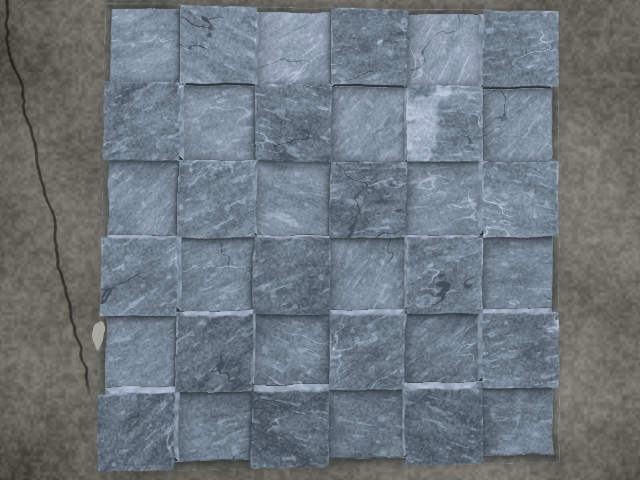
Write a WebGL 2 fragment shader that draws this pattern.

```glsl
#version 300 es
precision highp float;
uniform vec2 u_resolution;
out vec4 outColor;

const float TILES = 6.0;                  // tiles across and down
const vec2 BOTTOM_LEFT = vec2(0.216, 0.036);
const vec2 BOTTOM_RIGHT = vec2(1.151, 0.054);
const vec2 TOP_LEFT = vec2(0.234, 0.982);
const vec2 TOP_RIGHT = vec2(1.149, 0.966);
const vec2 VIEW_CENTRE = vec2(3.0, 3.9);  // in tiles
const float RELIEF = 1.030;               // enlargement of the raised faces
const float EDGE_WOBBLE = 0.022;
const vec2 PALE_TILE = vec2(4.0, 4.0);
const vec3 SLATE_DARK = vec3(0.27, 0.31, 0.35);
const vec3 SLATE_MID = vec3(0.48, 0.54, 0.60);
const vec3 SLATE_LIGHT = vec3(0.67, 0.72, 0.80);
const vec3 SHADOW = vec3(0.13, 0.16, 0.17);
const vec3 GROUND_DARK = vec3(0.34, 0.33, 0.30);
const vec3 GROUND_LIGHT = vec3(0.55, 0.54, 0.50);
const vec3 FLAKE = vec3(0.66, 0.66, 0.62);

float hash(vec2 p) {
  vec3 a = fract(p.xyx * vec3(0.1031, 0.1030, 0.0973));
  a += dot(a, a.yzx + 33.33);
  return fract((a.x + a.y) * a.z);
}

float noise(vec2 p) {
  vec2 i = floor(p), f = fract(p);
  f *= f * (3.0 - 2.0 * f);
  return mix(mix(hash(i), hash(i + vec2(1, 0)), f.x),
             mix(hash(i + vec2(0, 1)), hash(i + vec2(1, 1)), f.x), f.y);
}

float fbm(vec2 p) {
  float sum = 0.0, amp = 0.533;
  for (int i = 0; i < 4; i++) {
    sum += amp * noise(p);
    p = mat2(1.6, 1.2, -1.2, 1.6) * p + 7.3;
    amp *= 0.5;
  }
  return sum;
}

// Panel position in tiles, from the four slightly skewed corners
vec2 panelCoord(vec2 p) {
  float x = (p.x - BOTTOM_LEFT.x) / (BOTTOM_RIGHT.x - BOTTOM_LEFT.x);
  float low = mix(BOTTOM_LEFT.y, BOTTOM_RIGHT.y, x);
  float y = (p.y - low) / (mix(TOP_LEFT.y, TOP_RIGHT.y, x) - low);
  float left = mix(BOTTOM_LEFT.x, TOP_LEFT.x, y);
  float right = mix(BOTTOM_RIGHT.x, TOP_RIGHT.x, y);
  return TILES * vec2((p.x - left) / (right - left), y);
}

float panelDist(vec2 q) {
  vec2 d = abs(q - 0.5 * TILES) - 0.5 * TILES;
  return max(d.x, d.y);
}

// Negative inside the raised squares of the checkerboard
float raisedDist(vec2 q) {
  vec2 e = 0.5 - abs(fract(q) - 0.5);
  float d = min(e.x, e.y);
  float odd = mod(floor(q.x) + floor(q.y), 2.0);
  return max(odd < 0.5 ? -d : d, panelDist(q));
}

vec3 slate(float tone) {
  vec3 c = mix(SLATE_DARK, SLATE_MID, clamp(tone * 2.0, 0.0, 1.0));
  return mix(c, SLATE_LIGHT, clamp(tone * 2.0 - 1.0, 0.0, 1.3));
}

// Cleft stone: clouds, slanted streaks, grain, pale veins and dark splits
float stoneTone(vec2 q, vec2 id) {
  float seed = hash(id + 17.0);
  float angle = mix(-1.1, 0.5, hash(id + 41.0));
  float c = cos(angle), s = sin(angle);
  vec2 r = mat2(c, s, -s, c) * q + seed * 60.0;
  float tone = 0.38 * (fbm(r * vec2(3.0, 12.0)) - 0.5);
  tone += 0.30 * (fbm(q * 2.6 + seed * 30.0) - 0.5);
  tone += 0.24 * (noise(q * 38.0) - 0.5) + 0.12 * (noise(q * 75.0) - 0.5);
  float ridge = abs(fbm(r * vec2(1.1, 2.4)) - 0.5);
  float patches = smoothstep(0.45, 0.75, noise(r * 2.3 + 9.0));
  tone += 0.40 * patches * smoothstep(0.016, 0.0, ridge);
  float split = abs(fbm(r * vec2(0.9, 1.9) + 31.0) - 0.53);
  tone -= 0.40 * smoothstep(0.55, 0.8, noise(r * 1.7 + 23.0)) * smoothstep(0.014, 0.0, split);
  return tone + 0.22 * smoothstep(0.74, 0.88, noise(r * vec2(9.0, 24.0)));
}

vec3 groundColor(vec2 p, float away, float below) {
  float tone = 0.36 + 0.22 * smoothstep(0.1, 1.3, p.x) + 0.9 * (fbm(p * 6.0) - 0.5);
  tone += 0.45 * (noise(p * 150.0) - 0.5) + 0.35 * (noise(p * 70.0) - 0.5);
  tone -= 0.35 * smoothstep(0.55, 0.9, length(p - vec2(0.667, 0.5)));
  vec3 c = mix(GROUND_DARK, GROUND_LIGHT, clamp(tone, -0.5, 1.3));
  float crack = abs(p.x - 0.225 + 0.215 * p.y - 0.045 * (fbm(p.yy * 9.0) - 0.5));
  c *= 1.0 - 0.5 * smoothstep(0.005, 0.001, crack) * smoothstep(0.15, 0.22, p.y);
  c = mix(c, SHADOW, (0.45 + 0.35 * below) * exp(-14.0 * max(away, 0.0)));
  float chip = length((p - vec2(0.205, 0.300)) / vec2(0.014, 0.034)) + 0.6 * noise(p * 60.0);
  return mix(c, FLAKE, smoothstep(1.3, 1.15, chip));
}

void main() {
  vec2 p = (gl_FragCoord.xy - 0.5 * u_resolution) / u_resolution.y + vec2(2.0 / 3.0, 0.5);
  float aa = 6.5 / u_resolution.y;
  vec2 base = panelCoord(p);
  base += EDGE_WOBBLE * (vec2(fbm(base * 3.0), fbm(base * 3.0 + 50.0)) - 0.5) * 2.0;
  vec2 face = VIEW_CENTRE + (base - VIEW_CENTRE) / RELIEF;

  float away = panelDist(base);
  vec3 color = groundColor(p, away, smoothstep(0.05, -0.05, base.y));

  // Recessed tiles, shaded by their raised neighbours
  vec2 id = floor(base);
  vec2 f = fract(face);
  float tone = 0.46 + 0.058 * (id.y - 1.5) + 0.16 * (hash(id) - 0.5) + stoneTone(base, id);
  vec3 low = slate(tone);
  float shade = 0.85 * exp(-15.0 * (1.0 - f.y)) * step(id.y, TILES - 1.5);
  shade = max(shade, 0.75 * exp(-24.0 * (1.0 - f.x)) * step(id.x, TILES - 1.5));
  shade = max(shade, 0.50 * exp(-13.0 * f.x) * step(0.5, id.x));
  shade = max(shade, 0.35 * exp(-20.0 * f.y) * step(0.5, id.y));
  low = mix(low, SHADOW, shade);
  color = mix(color, low, smoothstep(aa, -aa, away));

  // Side walls: bright toward the top, dark underneath
  vec2 inCell = fract(base) - 0.5;
  bool sideways = abs(inCell.x) > abs(inCell.y);
  float wallTone = sideways ? 0.56 : (inCell.y > 0.0 ? 0.88 : -0.1);
  vec3 wall = slate(wallTone + 0.5 * (noise(base * 14.0) - 0.5));
  wall = mix(wall, SHADOW, !sideways && inCell.y < 0.0 ? 0.75 : 0.0);
  color = mix(color, wall, smoothstep(aa, -aa, raisedDist(base)));

  // Raised faces with worn, chipped rims
  id = floor(face);
  float d = raisedDist(face);
  tone = 0.37 + 0.035 * (id.y - 2.5) + 0.022 * (id.x - 2.5) + 0.24 * (hash(id + 5.0) - 0.5);
  tone += 1.15 * stoneTone(face, id + 90.0);
  f = fract(face);
  float pale = id == PALE_TILE ? smoothstep(0.48, 0.66, fbm(face * 4.0) + 0.35 * (0.5 - f.x)) : 0.0;
  tone += 0.45 * pale;
  float rim = smoothstep(-0.035, -0.005, d) * smoothstep(0.35, 0.75, noise(face * 9.0));
  tone += rim * (f.y > 0.5 ? 0.38 : 0.16);
  color = mix(color, slate(tone), smoothstep(aa, -aa, d));

  outColor = vec4(clamp(color, 0.0, 1.0), 1.0);
}
```
